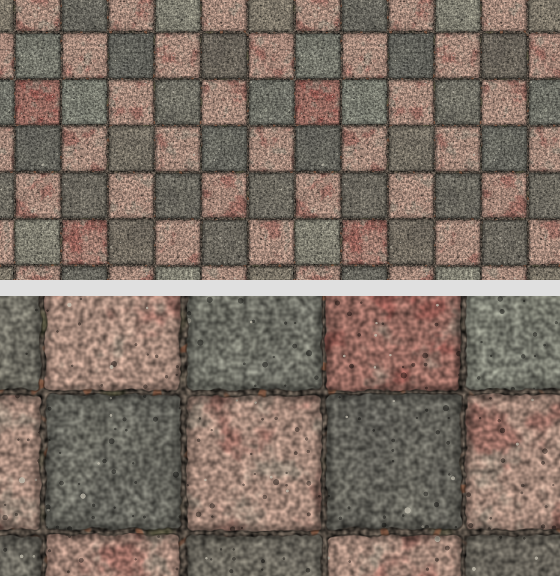
Top, the full canvas; bottom, a detail of the centre.
A Shadertoy shader for this texture:

```glsl
// Weathered paving: a checkerboard of grey and red stone tiles with narrow dirty joints.

#define TILES_DOWN 6.0             // tiles over the canvas height
#define PERIOD 6.0                 // tiles before the wear repeats
#define GRID_SHIFT vec2(0.31)      // joint position, in tiles
#define JOINT_WIDTH 0.042
#define CORNER_RADIUS 0.035
#define EDGE_WOBBLE 0.022
#define GRAIN_CONTRAST 0.48
#define DARK_GREY vec3(0.39, 0.375, 0.35)
#define LIGHT_GREY vec3(0.53, 0.51, 0.46)
#define PINK vec3(0.645, 0.535, 0.48)
#define BRICK vec3(0.55, 0.34, 0.31)
#define JOINT_DIRT vec3(0.39, 0.35, 0.31)

// Three random values in 0..1 for an integer cell that wraps after "period" cells
vec3 hash(vec2 cell, float period, float salt) {
    uvec3 v = uvec3(vec3(floor(mod(cell + 0.5, period)), salt));
    v = v * 1664525u + 1013904223u;
    v.x += v.y * v.z; v.y += v.z * v.x; v.z += v.x * v.y;
    v ^= v >> 16u;
    v.x += v.y * v.z; v.y += v.z * v.x; v.z += v.x * v.y;
    return vec3(v >> 8u) / 16777216.0;
}

float cornerSlope(vec2 cell, vec2 offset, float period, float salt) {
    float angle = 6.28319 * hash(cell, period, salt).x;
    return dot(vec2(cos(angle), sin(angle)), offset);
}

// Wrapping gradient noise, about -0.7..0.7; freq is in cells per tile
float noise(vec2 p, float freq, float salt) {
    p *= freq;
    float period = PERIOD * freq;
    vec2 i = floor(p), f = p - i;
    vec2 u = f * f * f * (f * (f * 6.0 - 15.0) + 10.0);
    vec2 e = vec2(1.0, 0.0);
    float low = mix(cornerSlope(i, f, period, salt),
                    cornerSlope(i + e, f - e, period, salt), u.x);
    float high = mix(cornerSlope(i + e.yx, f - e.yx, period, salt),
                     cornerSlope(i + 1.0, f - 1.0, period, salt), u.x);
    return mix(low, high, u.y);
}

float fbm(vec2 p, float freq, float salt) {
    float sum = 0.0, gain = 1.0;
    for (int k = 0; k < 4; k++) {
        sum += gain * noise(p, freq, salt + float(k));
        freq *= 2.0;
        gain *= 0.55;
    }
    return sum;
}

float roundedBox(vec2 p, float halfSize, float radius) {
    vec2 q = abs(p) - halfSize + radius;
    return length(max(q, 0.0)) + min(max(q.x, q.y), 0.0) - radius;
}

// Sparse round flecks, one candidate per cell
float flecks(vec2 p, float freq, float density, float pixel, float salt) {
    vec2 cell = floor(p * freq);
    vec3 rnd = hash(cell, PERIOD * freq, salt);
    float present = step(1.0 - density, hash(cell, PERIOD * freq, salt + 1.0).x);
    float d = length(fract(p * freq) - 0.3 - 0.4 * rnd.xy) / freq;
    float radius = mix(0.008, 0.022, rnd.z * rnd.z);
    return present * (1.0 - smoothstep(radius - pixel * 0.5, radius + pixel * 0.5, d));
}

void mainImage(out vec4 fragColor, in vec2 fragCoord) {
    float pixel = TILES_DOWN / iResolution.y;
    vec2 p = fragCoord * pixel - GRID_SHIFT;
    vec2 id = floor(p);
    vec3 rnd = hash(id, PERIOD, 3.0);
    vec3 rnd2 = hash(id, PERIOD, 4.0);
    float isRed = mod(id.x + id.y, 2.0);

    // Tile outline, slightly shifted and chipped
    vec2 local = p - id - 0.5 + (rnd2.xy - 0.5) * 0.018;
    local += EDGE_WOBBLE * vec2(noise(p, 7.0, 10.0), noise(p, 7.0, 11.0));
    float d = roundedBox(local, 0.5 - 0.5 * JOINT_WIDTH, CORNER_RADIUS);
    d += 0.012 * noise(p, 22.0, 12.0);
    float soft = max(pixel * 0.6, 0.008);
    float tileMask = 1.0 - smoothstep(-soft, soft, d);

    // Base colour of each tile, with stains and lichen
    float stain = fbm(p, 2.0, 20.0);
    float lichen = fbm(p, 3.0, 30.0);
    vec3 grey = mix(DARK_GREY, LIGHT_GREY, rnd.x * 0.9 + 0.25 * stain);
    grey *= mix(vec3(1.02, 0.99, 0.96), vec3(0.96, 1.01, 1.01), rnd.z);
    float redness = smoothstep(0.65, 1.0, rnd.y) * 0.75;
    redness += 0.55 * smoothstep(0.25, 0.65, stain + 0.3 * rnd.z);
    vec3 red = mix(PINK, BRICK, clamp(redness, 0.0, 1.0));
    red = mix(red, LIGHT_GREY * 0.9, 0.6 * smoothstep(0.2, 0.7, lichen + 0.2 * rnd.x));
    vec3 tile = mix(grey, red, isRed) * (1.0 + 0.13 * lichen);

    // Stone grain, pits, pale flecks and grimy rims
    float grain = noise(p, 17.0, 40.0) + 0.9 * noise(p, 31.0, 41.0);
    tile *= 1.0 + GRAIN_CONTRAST * grain;
    tile *= 1.0 - 0.4 * flecks(p, 13.0, 0.14, pixel, 50.0);
    tile = mix(tile, vec3(0.77, 0.75, 0.69), 0.75 * flecks(p, 9.0, 0.055, pixel, 60.0));
    tile *= 1.0 - 0.3 * smoothstep(-0.075, 0.0, d + 0.04 * stain);

    // Joints: dark gaps filled with grit, moss and rusty crumbs
    float grit = noise(p, 15.0, 70.0) + noise(p, 29.0, 71.0);
    vec3 joint = JOINT_DIRT * (0.8 + 0.75 * grit);
    joint = mix(joint, vec3(0.37, 0.38, 0.25), 0.5 * smoothstep(0.1, 0.5, noise(p, 3.0, 72.0)));
    joint = mix(joint, vec3(0.56, 0.36, 0.26), 0.7 * smoothstep(0.22, 0.4, noise(p, 8.0, 73.0)));
    joint *= mix(0.6, 1.0, smoothstep(0.0, 0.5 * JOINT_WIDTH, d));

    fragColor = vec4(clamp(mix(joint, tile, tileMask), 0.0, 1.0), 1.0);
}
```
